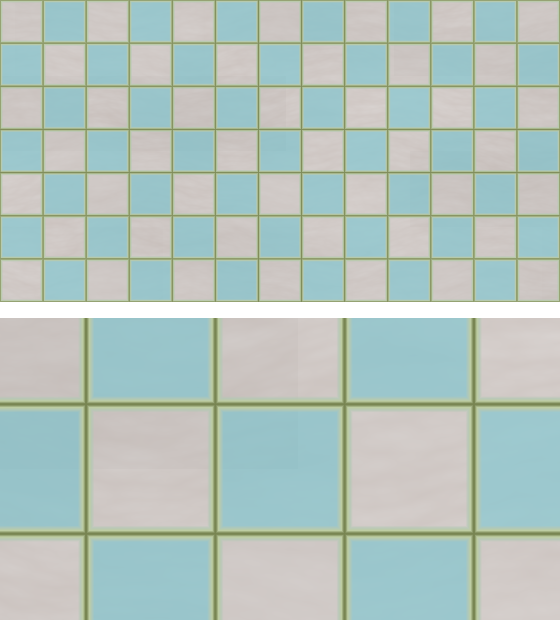
Top: the whole. Bottom: its middle third, enlarged.
This pattern is drawn by a WebGL 2 fragment shader. Its source:

```glsl
#version 300 es
precision highp float;

uniform vec2 u_resolution;
out vec4 fragColor;

const vec2 TILES = vec2(13.0, 7.0);
const vec3 PALE_WOOD = vec3(0.822, 0.800, 0.790);
const vec3 PINK_WOOD = vec3(0.778, 0.742, 0.726);
const vec3 TEAL = vec3(0.610, 0.780, 0.802);
const vec3 DEEP_TEAL = vec3(0.565, 0.742, 0.770);
const vec3 LINE_CORE = vec3(0.470, 0.520, 0.320);
const vec3 LINE_GLOW = vec3(0.745, 0.805, 0.635);
const vec3 LINE_FRINGE = vec3(0.705, 0.785, 0.705);
const float CORE_HALF = 0.0145;   // line half-widths, in tiles
const float GLOW_HALF = 0.034;
const float FRINGE_HALF = 0.054;
const float LINE_SOFTNESS = 0.012;
const vec2 PLANK = vec2(4.4, 1.75); // plank size, in tiles
const float PLANK_TONE = 0.018;
const float TILE_TONE = 0.022;
const float DRIFT_TONE = 0.012;
const float TEAL_GRAIN = 0.4;     // how much grain shows through the paint

float hash(vec2 p) {
    vec3 q = fract(vec3(p.xyx) * 0.1031);
    q += dot(q, q.yzx + 33.33);
    return fract((q.x + q.y) * q.z);
}

// Distance to the nearest scattered point
float cellular(vec2 p) {
    vec2 base = floor(p);
    float nearest = 2.0;
    for (int y = -1; y <= 1; y++) {
        for (int x = -1; x <= 1; x++) {
            vec2 cell = base + vec2(x, y);
            vec2 point = cell + vec2(hash(cell), hash(cell + 57.0));
            nearest = min(nearest, length(point - p));
        }
    }
    return nearest;
}

// Wavy horizontal grain with cloudy streaks, 0 to 1
float woodGrain(vec2 p) {
    float bend = 0.16 * sin(p.x * 0.9 + p.y * 0.7) + 0.06 * sin(p.x * 2.7 - p.y * 1.9);
    float y = p.y + bend;
    float rings = 0.0;
    float weight = 0.5;
    float frequency = 9.0;
    for (int i = 0; i < 3; i++) {
        rings += weight * sin(y * frequency + 1.3 * sin(p.x * 1.7 + float(i) * 2.1));
        weight *= 0.55;
        frequency *= 2.1;
    }
    float streaks = cellular(vec2(p.x * 1.6, y * 6.0));
    float specks = cellular(vec2(p.x * 5.0, y * 15.0) + 19.0);
    return clamp(0.14 + 0.18 * rings + 0.38 * streaks + 0.20 * specks, 0.0, 1.0);
}

// Slight tone shift for each staggered plank
float plankTone(vec2 p) {
    float row = floor(p.y / PLANK.y);
    float column = floor(p.x / PLANK.x + hash(vec2(row, 8.0)));
    return hash(vec2(column, row) + 3.0) - 0.5;
}

// Slow light and dark drift across the board
float drift(vec2 p) {
    return 0.6 * sin(p.x * 0.8 + 1.5 * sin(p.y * 0.6)) + 0.4 * sin(p.y * 2.3 + p.x * 0.35);
}

float coverage(float halfWidth, float dist, float blur) {
    return clamp((halfWidth - dist) / blur + 0.5, 0.0, 1.0);
}

void main() {
    vec2 p = gl_FragCoord.xy / u_resolution * TILES;
    vec2 tile = floor(p);
    vec2 pixel = TILES / u_resolution;

    // Checkerboard of bare and painted wood
    float painted = mod(tile.x + tile.y, 2.0);
    float variation = hash(tile + 11.0);
    float grain = woodGrain(p + 0.3 * variation);
    vec3 bare = mix(PALE_WOOD, PINK_WOOD, grain * (0.6 + 0.6 * variation));
    vec3 paint = mix(TEAL, DEEP_TEAL, grain * TEAL_GRAIN);
    vec3 color = mix(bare, paint, painted);

    float wear = mix(1.0, 0.6, painted);
    color += wear * (PLANK_TONE * plankTone(p) + TILE_TONE * (variation - 0.5));
    color += wear * DRIFT_TONE * drift(p);

    // Layered grid lines, outermost first
    vec2 toEdge = 0.5 - abs(fract(p) - 0.5);
    float dist = min(toEdge.x, toEdge.y);
    float blur = (toEdge.x < toEdge.y ? pixel.x : pixel.y) + LINE_SOFTNESS;
    color = mix(color, LINE_FRINGE, 0.8 * coverage(FRINGE_HALF, dist, blur));
    color = mix(color, LINE_GLOW, coverage(GLOW_HALF, dist, blur));
    color = mix(color, LINE_CORE, coverage(CORE_HALF, dist, blur));

    fragColor = vec4(color, 1.0);
}
```
